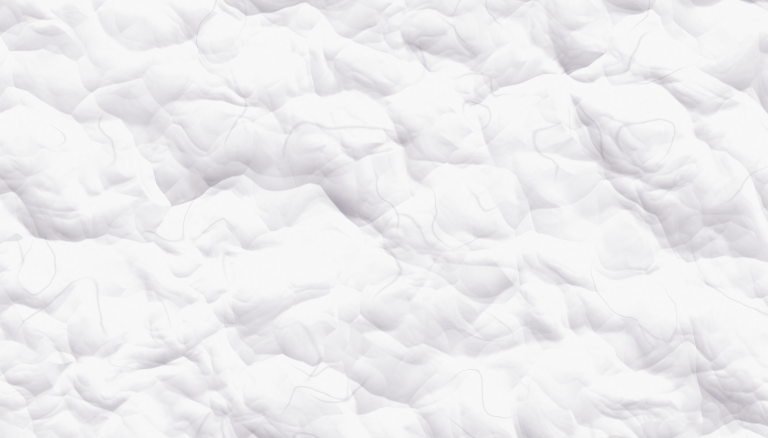
Reproduce this texture procedurally as a WebGL 1 fragment shader.

```glsl
precision highp float;
// Crumpled white paper: sharp valley folds and soft facets lit from above.
uniform vec2 u_resolution;

const vec3 PAPER_WHITE = vec3(0.971, 0.971, 0.973);
const vec3 SHADOW_ABSORB = vec3(1.0, 1.09, 0.95);
const vec2 LIGHT_DIR = vec2(0.25, 0.968);
const float SLOPE_STEP = 0.0022;

vec2 hash2(vec2 cell) {
  vec3 q = fract(cell.xyx * vec3(0.1031, 0.1030, 0.0973));
  q += dot(q, q.yzx + 33.33);
  return fract((q.xx + q.yz) * q.zy);
}

float cornerRamp(vec2 cell, vec2 offset) {
  float angle = 6.28318 * hash2(cell).x;
  return dot(vec2(cos(angle), sin(angle)), offset);
}

float gradientNoise(vec2 p) {
  vec2 i = floor(p), f = fract(p);
  vec2 u = f * f * f * (f * (f * 6.0 - 15.0) + 10.0);
  vec2 e = vec2(1.0, 0.0);
  float low = mix(cornerRamp(i, f), cornerRamp(i + e.xy, f - e.xy), u.x);
  float high = mix(cornerRamp(i + e.yx, f - e.yx), cornerRamp(i + e.xx, f - e.xx), u.x);
  return mix(low, high, u.y);
}

vec2 rotate(vec2 p, float angle) {
  float c = cos(angle), s = sin(angle);
  return vec2(c * p.x - s * p.y, s * p.x + c * p.y);
}

// Valley crease along the zero line of the noise; steep there, flat far away.
float foldHeight(vec2 p, float frequency, float steepness, float seed) {
  float n = gradientNoise(rotate(p, seed) * frequency + seed * 17.3);
  float distanceToCrease = sqrt(n * n + 0.0004);
  return steepness / frequency * (1.0 - exp(-2.5 * distanceToCrease)) / 2.5;
}

// Domed facets of uneven size that meet in straight valleys.
float facetHeight(vec2 p, float frequency, float steepness, float seed) {
  vec2 q = rotate(p, seed) * frequency + seed * 11.7;
  vec2 cell = floor(q);
  float nearest = 8.0;
  for (int y = -1; y <= 1; y++) {
    for (int x = -1; x <= 1; x++) {
      vec2 id = cell + vec2(float(x), float(y));
      vec2 toSite = id + hash2(id) - q;
      nearest = min(nearest, dot(toSite, toSite) + 0.22 * hash2(id + 41.0).y);
    }
  }
  return -steepness / frequency * nearest;
}

// Kinked displacement that breaks the folds into angular pieces.
vec2 kinkWarp(vec2 p) {
  vec2 broad = vec2(gradientNoise(p * 4.3 + 5.2), gradientNoise(p * 4.3 + 31.8));
  vec2 fine = vec2(gradientNoise(p * 11.0 + 9.1), gradientNoise(p * 11.0 + 57.4));
  return p + 0.09 * abs(broad) + 0.022 * abs(fine);
}

float clusterMask(vec2 p, float frequency, float seed) {
  return smoothstep(-0.2, 0.3, gradientNoise(p * frequency + seed));
}

float paperHeight(vec2 p) {
  vec2 q = kinkWarp(p);
  float wrinkled = clusterMask(p, 3.0, 73.0);
  float h = foldHeight(q, 2.1, 1.0, 0.6);
  h += foldHeight(q, 4.3, 1.1, 2.3);
  h += foldHeight(q, 8.7, 0.8, 4.1) * wrinkled;
  h += foldHeight(q, 18.0, 0.5, 5.4) * wrinkled;
  h += foldHeight(q, 41.0, 0.14, 1.4);
  h += facetHeight(q, 3.6, 0.8, 0.9);
  h += facetHeight(q, 7.8, 0.5, 3.2);
  return h;
}

// Slope towards the light: positive where the sheet faces away from it.
float slopeTowards(vec2 p, vec2 direction) {
  vec2 offset = direction * SLOPE_STEP;
  return (paperHeight(p + offset) - paperHeight(p - offset)) / (2.0 * SLOPE_STEP);
}

// Short, thin broken lines where the fibres have cracked.
float crackLine(vec2 p, float frequency, float seed) {
  float n = gradientNoise(kinkWarp(p) * frequency + seed) / 0.017;
  return exp(-n * n) * smoothstep(0.1, 0.35, gradientNoise(p * 5.0 + seed * 2.0));
}

void main() {
  vec2 p = gl_FragCoord.xy / u_resolution.y;

  // Shadow depth, softly clipped to white on the lit facets.
  float tone = 0.021 + 0.068 * slopeTowards(p, LIGHT_DIR);
  float shadow = 0.5 * (tone + sqrt(tone * tone + 0.0003));
  shadow /= 1.0 + 0.6 * shadow;

  shadow += 0.055 * (crackLine(p, 5.5, 14.0) + crackLine(p, 8.0, 47.0));
  shadow += 0.006 * gradientNoise(p * 95.0);

  gl_FragColor = vec4(PAPER_WHITE - SHADOW_ABSORB * shadow, 1.0);
}
```
